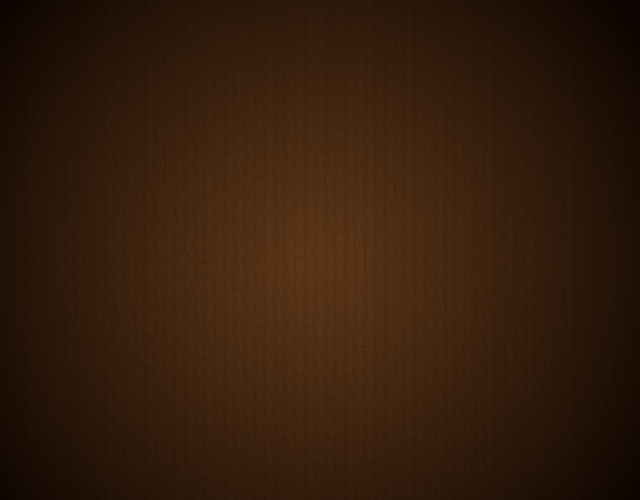
A Shadertoy shader for this background:

```glsl
// A dark brown card lit by one soft round glow near the centre.
// A radial falloff sets the colour; faint vertical ribs under a fine
// value-noise grain, both scaled to the canvas, give it a paper feel.

const vec3 GLOW_COLOR = vec3(0.352, 0.206, 0.090);
const vec3 RIM_COLOR = vec3(0.048, 0.016, 0.000);
const vec2 GLOW_CENTER = vec2(0.49, 0.475); // fraction of the canvas
const float GLOW_RADIUS = 0.81;             // in canvas heights
const float FALLOFF_POWER = 1.2;
const float RIB_COUNT = 64.0;               // across the canvas width
const float RIB_STRENGTH = 0.026;
const float GROOVE_SHARPNESS = 0.010;
const float RIB_VARIATION = 0.03;
const float GRAIN_CELLS = 400.0;            // per canvas height
const float GRAIN_STRENGTH = 0.155;
const float TAU = 6.28318;

float hash(vec2 p) {
    return fract(sin(dot(p, vec2(127.1, 311.7))) * 43758.5);
}

// Smoothly interpolated random values, centred on the cells of a unit grid
float valueNoise(vec2 p) {
    p -= 0.5;
    vec2 cell = floor(p);
    vec2 blend = smoothstep(0.0, 1.0, fract(p));
    float low = mix(hash(cell), hash(cell + vec2(1.0, 0.0)), blend.x);
    float high = mix(hash(cell + vec2(0.0, 1.0)), hash(cell + 1.0), blend.x);
    return mix(low, high, blend.y);
}

// Broad ribs with narrow dark grooves, drifting a little in brightness
float ribShade(float x) {
    float phase = TAU * x * RIB_COUNT;
    float wave = RIB_STRENGTH * cos(phase) - GROOVE_SHARPNESS * cos(2.0 * phase);
    float drift = valueNoise(vec2(x * RIB_COUNT * 2.0, 7.5)) - 0.5;
    return wave + RIB_VARIATION * drift;
}

void mainImage(out vec4 fragColor, in vec2 fragCoord) {
    vec2 uv = fragCoord / iResolution.xy;
    float aspect = iResolution.x / iResolution.y;
    vec2 square = vec2(uv.x * aspect, uv.y);

    // Round glow
    vec2 offset = (uv - GLOW_CENTER) * vec2(aspect, 1.0);
    float falloff = pow(length(offset) / GLOW_RADIUS, FALLOFF_POWER);
    vec3 color = mix(GLOW_COLOR, RIM_COLOR, min(falloff, 1.0));

    // Ribs and grain
    float grain = valueNoise(square * GRAIN_CELLS) - 0.5;
    color *= 1.0 + ribShade(uv.x) + GRAIN_STRENGTH * grain;

    fragColor = vec4(color, 1.0);
}
```
